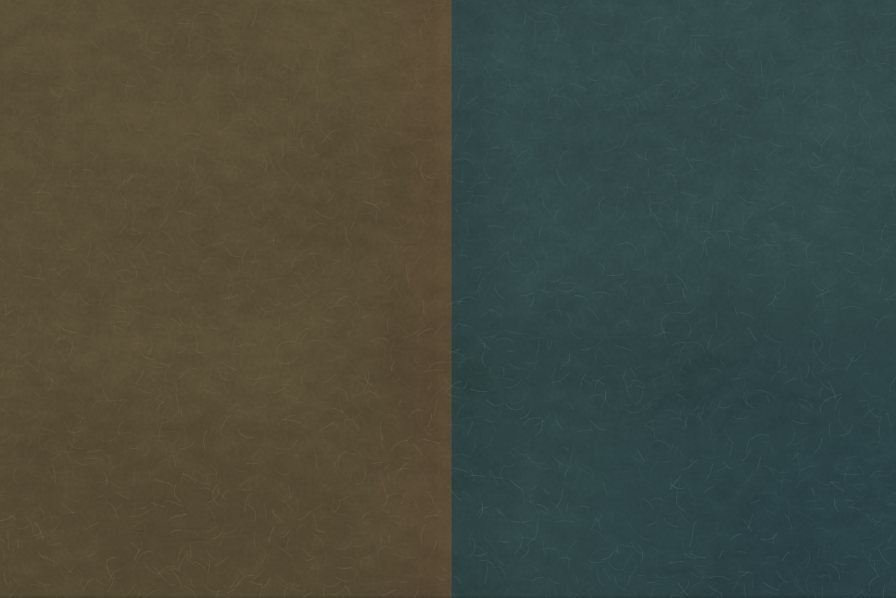
This texture is drawn by a WebGL 2 fragment shader. Its source:

```glsl
#version 300 es
precision highp float;

uniform vec2 u_resolution;
out vec4 fragColor;

const float SPLIT = 0.504;
const vec3 BROWN = vec3(0.343, 0.302, 0.212);
const vec3 BROWN_SEAM = vec3(0.348, 0.288, 0.207);
const vec3 TEAL = vec3(0.196, 0.283, 0.282);
const vec3 TEAL_DEEP = vec3(0.162, 0.253, 0.275);
const vec3 FIBRE_WARM = vec3(0.47, 0.42, 0.32);
const vec3 FIBRE_COOL = vec3(0.33, 0.43, 0.42);
const float CLOUD_AMOUNT = 0.035;
const float MOTTLE_AMOUNT = 0.028;
const float GRAIN_AMOUNT = 0.022;
const float FIBRE_AMOUNT = 0.26;
const float FIBRE_CELLS = 30.0;
const float FIBRE_WIDTH = 0.0009;
const int FIBRE_LAYERS = 4;

vec2 hash2(vec2 p) {
    vec3 q = fract(p.xyx * vec3(0.1031, 0.1030, 0.0973));
    q += dot(q, q.yzx + 33.33);
    return fract((q.xx + q.yz) * q.zy);
}

float gradientDot(vec2 cell, vec2 offset) {
    float angle = 6.2832 * hash2(cell + 71.0).x;
    return dot(vec2(cos(angle), sin(angle)), offset);
}

float gradientNoise(vec2 p) {
    vec2 i = floor(p), f = p - i;
    vec2 u = f * f * f * (f * (f * 6.0 - 15.0) + 10.0);
    vec2 e = vec2(1.0, 0.0);
    return mix(mix(gradientDot(i, f), gradientDot(i + e, f - e), u.x),
               mix(gradientDot(i + e.yx, f - e.yx), gradientDot(i + 1.0, f - 1.0), u.x), u.y);
}

float fbm(vec2 p) {
    float sum = 0.0, gain = 1.0;
    for (int i = 0; i < 4; i++) {
        sum += gain * gradientNoise(p);
        p = mat2(1.6, 1.2, -1.2, 1.6) * p + 13.7;
        gain *= 0.5;
    }
    return sum;
}

// Coverage of one layer of short bent hairs, one per cell
float fibreLayer(vec2 p, float seed, float pixel) {
    vec2 grid = p * FIBRE_CELLS + seed * 17.3;
    vec2 home = floor(grid);
    float cover = 0.0;
    for (int y = -1; y <= 1; y++) {
        for (int x = -1; x <= 1; x++) {
            vec2 cell = home + vec2(x, y);
            vec2 shape = hash2(cell + seed * 41.0 + 100.0);
            vec2 look = hash2(cell + seed * 23.0 + 300.0);
            vec2 q = grid - cell - hash2(cell + seed * 7.0 + 200.0);
            float angle = 6.2832 * shape.x;
            float c = cos(angle), s = sin(angle);
            q = mat2(c, -s, s, c) * q;
            float halfLength = mix(0.15, 0.5, shape.y);
            q.y += (look.x - 0.5) * 2.2 * (q.x * q.x - 0.08);
            q.x -= clamp(q.x, -halfLength, halfLength);
            float dist = length(q) / FIBRE_CELLS;
            float line = 1.0 - smoothstep(0.0, FIBRE_WIDTH + 0.5 * pixel, dist);
            cover = max(cover, line * look.y * look.y);
        }
    }
    return cover;
}

void main() {
    vec2 uv = gl_FragCoord.xy / u_resolution;
    vec2 p = gl_FragCoord.xy / u_resolution.y;
    float pixel = 1.0 / u_resolution.y;
    float halfEdge = 0.75 / u_resolution.x;
    float side = smoothstep(-halfEdge, halfEdge, uv.x - SPLIT);

    // Two sheets with slow colour drift
    vec3 brown = mix(BROWN, BROWN_SEAM, smoothstep(SPLIT - 0.12, SPLIT, uv.x));
    brown *= 0.97 + 0.05 * smoothstep(0.0, 0.9, uv.y);
    brown *= 1.0 + 0.03 * smoothstep(SPLIT - 0.02, SPLIT - 0.012, uv.x);
    float deep = smoothstep(0.55, 0.0, length((uv - vec2(0.96, 0.08)) * vec2(1.0, 0.8)));
    vec3 teal = mix(TEAL, TEAL_DEEP, 0.75 * deep);
    teal *= 0.97 + 0.07 * smoothstep(0.1, 1.0, uv.y);
    teal *= 1.0 - 0.06 * smoothstep(SPLIT + 0.09, SPLIT, uv.x);
    vec3 colour = mix(brown, teal, side);

    // Clouds, mottling and paper grain
    float tone = CLOUD_AMOUNT * fbm(p * vec2(2.5, 4.0));
    tone += MOTTLE_AMOUNT * fbm(p * vec2(22.0, 34.0));
    tone += GRAIN_AMOUNT * gradientNoise(p * 150.0);
    colour *= 1.0 + 2.0 * tone;

    // Scattered fibres, stronger toward the bottom
    float fibres = 0.0;
    for (int i = 0; i < FIBRE_LAYERS; i++) {
        fibres += fibreLayer(p, float(i) + 1.0, pixel);
    }
    float strength = FIBRE_AMOUNT * mix(1.2, 0.85, uv.y);
    vec3 fibreColour = mix(FIBRE_WARM, FIBRE_COOL, side);
    colour = mix(colour, fibreColour, strength * min(fibres, 1.5));

    // Faint shade along the lower rim
    colour *= 1.0 - 0.12 * smoothstep(0.006, 0.0, uv.y);
    fragColor = vec4(colour, 1.0);
}
```
